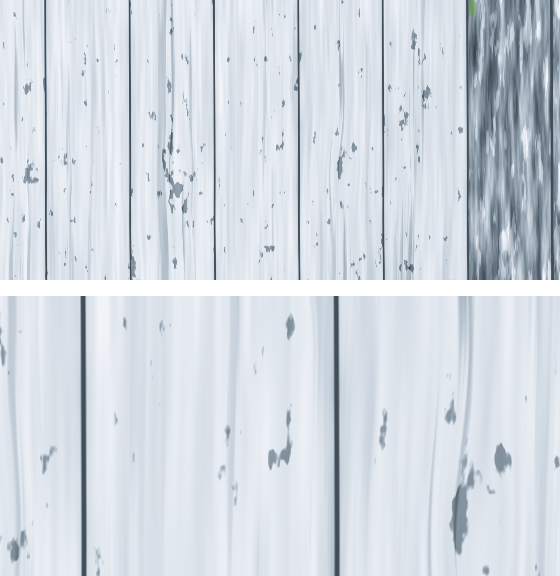
Top: the whole. Bottom: its middle third, enlarged.
This texture is drawn by a Shadertoy shader. Its source:

```glsl
// Weathered white-painted boards standing upright, the last ones worn to bare grey wood.
// Each board gets stretched-noise grain that bends round one knot, where paint flakes off;
// all wear adds up to one tone value, which a cool grey ramp turns into colour.

float hash(vec2 p) {
    vec3 q = fract(p.xyx * 0.1031);
    q += dot(q, q.yzx + 33.33);
    return fract((q.x + q.y) * q.z);
}

float noise(vec2 p) {
    vec2 i = floor(p), f = fract(p);
    f = f * f * (3.0 - 2.0 * f);
    return mix(mix(hash(i), hash(i + vec2(1, 0)), f.x),
               mix(hash(i + vec2(0, 1)), hash(i + vec2(1, 1)), f.x), f.y);
}

float fbm(vec2 p) {
    float sum = 0.0, amp = 0.533;
    for (int i = 0; i < 4; i++) {
        sum += amp * noise(p);
        p = p * 2.03 + 17.3;
        amp *= 0.5;
    }
    return sum;
}

// Cool grey ramp, from seam shadow to white paint
vec3 ramp(float t) {
    t = clamp(t, 0.0, 1.0);
    return mix(vec3(0.23, 0.27, 0.31), vec3(0.95, 0.96, 0.98), t)
         + vec3(0.0, 0.03, 0.05) * 4.0 * t * (1.0 - t);
}

void mainImage(out vec4 fragColor, in vec2 fragCoord) {
    vec2 p = fragCoord / iResolution.y;
    float pixel = 1.0 / iResolution.y;

    // Boards, with slightly leaning and wavering seams
    float boardWidth = 0.3013;
    float waver = 0.004 * (noise(vec2(p.y * 5.0, 7.0)) - 0.5) + 0.004 * (p.y - 0.5);
    float s = (p.x + waver - 0.164) / boardWidth;
    float id = floor(s), u = s - id;
    float edge = min(u, 1.0 - u) * boardWidth;
    float bare = step(4.5, id);
    vec2 seed = vec2(id * 31.0 + 90.0, id * 13.0 + 50.0);

    // One knot per board, larger on every other board
    float fromMiddle = abs(id - 2.0);
    float large = mod(id, 2.0) * step(0.0, id);
    vec2 knot = vec2(fract(0.94 - 0.36 * fromMiddle), max(0.69 - 0.3 * fromMiddle, 0.37));
    vec2 q = vec2((u - knot.x) * boardWidth, p.y - knot.y);
    vec2 oval = q * vec2(1.0, 0.42) / mix(0.024, 0.044, large);
    float reach = exp(-dot(oval, oval)) * (1.0 - bare);

    // Grain, spread apart around the knot
    float gx = p.x - 0.55 * q.x * reach + 0.012 * noise(vec2(id * 17.0 + 40.0, p.y * 3.0));
    float streaks = fbm(vec2(gx * 40.0, p.y * 1.6) + seed);
    float fine = noise(vec2(gx * 120.0, p.y * 6.0) + seed);
    float heartDist = (u - mix(0.5, knot.x, 0.6)) / 0.2;
    float heart = exp(-heartDist * heartDist) * (0.5 + 0.5 * hash(seed));
    float cracks = smoothstep(0.56, 0.74, fbm(vec2(gx * 62.0, p.y * 1.5) + seed.yx));

    // Flaked paint at knots, along the heart grain and at board edges
    float flakeNoise = fbm(vec2(gx * 48.0, p.y * 19.0) + seed);
    float flakes = smoothstep(0.77, 0.85, flakeNoise + 0.27 * reach + 0.07 * heart
                              + 0.10 * exp(-edge / 0.008));

    // Painted boards, a little greyer towards the right and the corners
    float painted = 1.05 - 0.16 * streaks - 0.10 * fine;
    painted -= 0.04 * smoothstep(0.8, 1.6, p.x) + 0.05 * smoothstep(0.8, 1.3, length(p - vec2(0.8, 0.5)));
    painted -= cracks * (0.05 + 0.30 * heart) + 0.5 * flakes;

    // Bare boards: strong streaks with scraps of paint left
    float worn = 0.43 + 1.25 * (fbm(vec2(gx * 55.0, p.y * 5.0) + seed) - 0.5) - 0.12 * (fine - 0.5);
    worn += 0.32 * smoothstep(0.58, 0.70, fbm(vec2(gx * 48.0, p.y * 8.0) + seed.yx));
    float tone = mix(painted, worn, bare);

    // Seams: soft shade beside a dark gap, wider at the last one
    float gap = 0.0014 + 0.0015 * step(5.5, floor(s + 0.5));
    tone -= 0.22 * exp(-edge / 0.005) * (0.4 + noise(vec2(s * 3.0, p.y * 18.0)));
    tone = mix(tone, 0.04, 1.0 - smoothstep(gap, gap + max(0.003, pixel), edge));
    vec3 color = ramp(tone);

    // Moss at the top of the first bare board
    float moss = length((p - vec2(1.687, 0.98)) * vec2(1.0, 0.35)) + 0.008 * (flakeNoise - 0.5);
    color = mix(color, vec3(0.38, 0.62, 0.30), 0.75 * (1.0 - smoothstep(0.006, 0.018, moss)));

    fragColor = vec4(color, 1.0);
}
```
